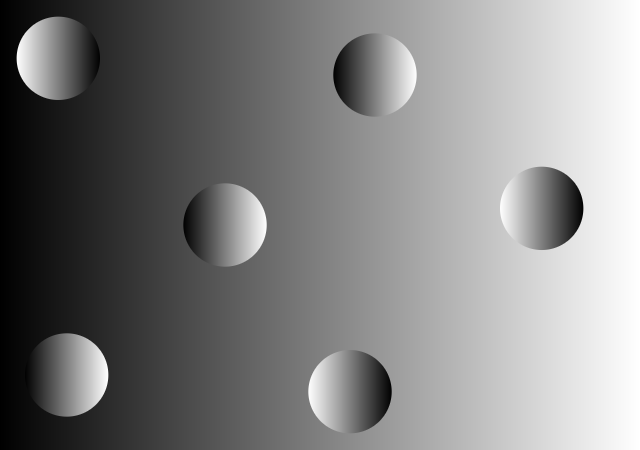
Reproduce this background procedurally as a Shadertoy shader.

```glsl
const int DISC_COUNT = 6;
const float DISC_RADIUS = 0.0926;   // in canvas heights
const float RAMP_START = 0.0;
const float RAMP_END = 1.0;

// Centre as a fraction of the canvas, then the ramp direction:
// 1 brightens to the right, -1 brightens to the left.
const vec3 DISCS[DISC_COUNT] = vec3[DISC_COUNT](
    vec3(0.0911, 0.8704, -1.0),
    vec3(0.5859, 0.8333,  1.0),
    vec3(0.3516, 0.5000,  1.0),
    vec3(0.8464, 0.5370, -1.0),
    vec3(0.1042, 0.1667,  1.0),
    vec3(0.5469, 0.1296, -1.0)
);

float greyRamp(float t) {
    return mix(RAMP_START, RAMP_END, clamp(t, 0.0, 1.0));
}

float discMask(vec2 offset, float pixel) {
    float edgeDistance = length(offset) - DISC_RADIUS;
    return clamp(0.5 - edgeDistance / pixel, 0.0, 1.0);
}

void mainImage(out vec4 fragColor, in vec2 fragCoord) {
    float pixel = 1.0 / iResolution.y;
    float aspect = iResolution.x / iResolution.y;
    vec2 position = fragCoord * pixel;

    // Background: black on the left to white on the right
    float grey = greyRamp(position.x / aspect);

    // Discs, each with its own ramp across the diameter
    for (int i = 0; i < DISC_COUNT; i++) {
        vec2 offset = position - DISCS[i].xy * vec2(aspect, 1.0);
        float discGrey = greyRamp(0.5 + 0.5 * DISCS[i].z * offset.x / DISC_RADIUS);
        grey = mix(grey, discGrey, discMask(offset, pixel));
    }

    fragColor = vec4(vec3(grey), 1.0);
}
```
